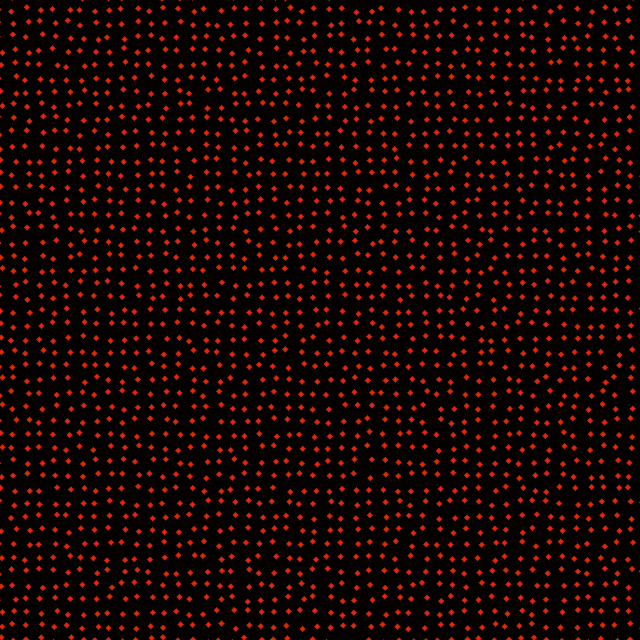
This pattern is drawn by a three.js fragment shader. Its source:

```glsl
// Small red diamonds on a loosely jittered square grid over near-black with faint grain.
varying vec2 vUv;

const float DIAMOND_CELLS = 46.7;    // grid cells across the canvas
const float DIAMOND_JITTER = 0.42;   // total wander, in cells
const float DIAMOND_RADIUS = 0.0051; // centre to corner, in canvas units
const float EDGE_SOFTNESS = 0.0009;  // in canvas units
const float GRAIN_CELLS = 256.0;
const float GRAIN_JITTER = 0.4;
const float GRAIN_RADIUS = 0.45;     // in grain cells

const vec3 BACKGROUND = vec3(0.010, 0.005, 0.0);
const vec3 GRAIN_COLOR = vec3(0.13, 0.022, 0.0);
const vec3 CORE_COLOR = vec3(0.97, 0.14, 0.01);
const vec3 RIM_COLOR = vec3(0.57, 0.14, 0.07);

// Two independent random values per cell
vec2 hash2(vec2 cell) {
  vec3 p = fract(cell.xyx * vec3(0.1031, 0.1030, 0.0973));
  p += dot(p, p.yzx + 33.33);
  return fract((p.xx + p.yz) * p.zy);
}

// Diamond (taxicab) distance to the jittered point of a cell, in cells
float diamondDistance(vec2 p, vec2 cell, float jitter) {
  vec2 center = cell + (hash2(cell + 17.0) - 0.5) * jitter;
  vec2 offset = abs(p - center);
  return offset.x + offset.y;
}

void main() {
  // Faint reddish grain; squaring keeps most specks dim
  vec2 grainPos = vUv * GRAIN_CELLS;
  vec2 grainCell = floor(grainPos + 0.5);
  float strength = hash2(grainCell + 91.0).x;
  float speck = 1.0 - smoothstep(0.0, GRAIN_RADIUS,
    diamondDistance(grainPos, grainCell, GRAIN_JITTER));
  vec3 color = BACKGROUND + GRAIN_COLOR * strength * strength * speck;

  // Diamonds: each stays within its own cell, so one lookup is enough
  vec2 gridPos = vUv * DIAMOND_CELLS;
  vec2 gridCell = floor(gridPos + 0.5);
  float d = diamondDistance(gridPos, gridCell, DIAMOND_JITTER) / DIAMOND_CELLS;

  // Bright core fading to a duller rim, then a soft outline
  float rim = clamp(d / DIAMOND_RADIUS, 0.0, 1.0);
  vec3 diamondColor = mix(CORE_COLOR, RIM_COLOR, rim * rim);
  float cover = 1.0 - smoothstep(DIAMOND_RADIUS - EDGE_SOFTNESS,
    DIAMOND_RADIUS + EDGE_SOFTNESS, d);

  gl_FragColor = vec4(mix(color, diamondColor, cover), 1.0);
}
```
